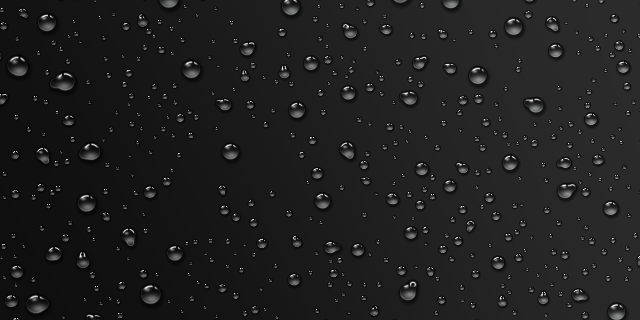
A Shadertoy shader for this texture:

```glsl
#define LAYERS 4
#define CELL_SIZE 0.17
#define CELL_SHRINK 0.64
#define DROP_SHARE 0.44
#define BACK_DARK 0.060
#define BACK_LIGHT 0.168
#define SHADOW 0.55
#define GLOW 0.36
#define GLINT 0.80

vec3 hash3(vec3 p) {
    p = fract(p * vec3(0.1031, 0.1030, 0.0973));
    p += dot(p, p.yxz + 33.33);
    return fract((p.xxy + p.yxx) * p.zyx);
}

mat2 rotation(float a) {
    float c = cos(a), s = sin(a);
    return mat2(c, s, -s, c);
}

// Centre, radius and seed of the drop in the cell around p; radius 0 if empty
vec4 dropAt(vec2 p, int layer) {
    float l = float(layer);
    float size = CELL_SIZE * pow(CELL_SHRINK, l);
    mat2 turn = rotation(0.4 + 1.1 * l);
    vec2 cell = floor(turn * p / size);
    vec3 h = hash3(vec3(cell + 71.0, l * 17.0 + 5.0));
    vec3 k = hash3(vec3(cell + 133.0, l * 29.0 + 11.0));
    float cluster = hash3(vec3(floor(cell / 4.0) + 40.0, l + 3.0)).x;
    float share = DROP_SHARE * (layer < 2 ? 1.0 : 0.35 + 1.1 * cluster);
    if (k.x > share) return vec4(0.0);
    float radius = mix(0.13, 0.23, h.z * h.z);
    vec2 centre = cell + 0.5 + (h.xy - 0.5) * (1.0 - 3.2 * radius);
    return vec4((centre * size) * turn, radius * size, k.y);
}

float smoothMin(float a, float b, float k) {
    float h = max(k - abs(a - b), 0.0) / k;
    return min(a, b) - 0.25 * h * h * k;
}

// Round body with an optional side lobe, in units of the radius
float dropShape(vec2 q, vec2 lobe) {
    return smoothMin(length(q + 0.3 * lobe) - 0.92, length(q - lobe) - 0.5, 0.45);
}

float band(float x, float centre, float width) {
    float t = (x - centre) / width;
    return exp(-t * t);
}

float shadeDrop(vec2 q, float s, float back, float seed) {
    float depth = -s;
    float body = back * mix(1.5, 0.5, smoothstep(-0.8, 0.3, q.y));
    body *= mix(0.3, 1.0, smoothstep(0.0, 0.22, depth));

    // Light gathered in the lower part
    vec2 g = (q - vec2(0.12, -0.42)) * vec2(1.6, 2.6);
    body += GLOW * exp(-dot(g, g)) * smoothstep(0.02, 0.2, depth);
    body += 0.5 * GLOW * band(depth, 0.16, 0.07) * smoothstep(-0.25, -0.7, q.y);

    // Broken arc and lamp spot near the top
    float gap = smoothstep(0.04, 0.14, abs(q.x - 0.3 + 0.4 * seed));
    body += GLINT * band(depth, 0.26, 0.08) * smoothstep(0.3, 0.6, q.y) * gap;
    vec2 spot = (q - vec2(-0.3, 0.4)) * vec2(4.5, 6.0);
    body += 0.6 * GLINT * exp(-dot(spot, spot));
    body += 0.1 * band(depth, 0.12, 0.05) * smoothstep(0.5, 0.9, abs(q.x));
    return body;
}

void mainImage(out vec4 fragColor, in vec2 fragCoord) {
    vec2 uv = fragCoord / iResolution.xy;
    vec2 p = fragCoord / iResolution.y;
    float pixel = 1.0 / iResolution.y;

    // Dark sheet, lighter toward the upper right
    float light = uv.x + 0.22 * (uv.y - 0.5) + 0.1 * (0.5 - uv.x) * uv.y;
    float back = mix(BACK_DARK, BACK_LIGHT, smoothstep(-0.05, 1.05, light));
    float tone = back;

    for (int i = 0; i < LAYERS; i++) {
        vec4 drop = dropAt(p, i);
        if (drop.z == 0.0) continue;

        // Leave room around larger drops
        bool blocked = false;
        for (int j = 0; j < i; j++) {
            vec4 other = dropAt(drop.xy, j);
            float room = 1.3 * (other.z + drop.z);
            blocked = blocked || (other.z > 0.0 && distance(other.xy, drop.xy) < room);
        }
        if (blocked) continue;

        vec2 q = (p - drop.xy) / drop.z;
        float seed = fract(drop.w * 37.7);
        float bend = i < 2 ? 0.75 * smoothstep(0.25, 0.7, seed) : 0.12 * seed;
        vec2 lobe = bend * vec2(1.0, 0.0) * rotation(6.2832 * drop.w);
        float s = dropShape(q, lobe);
        float edge = pixel / drop.z;

        float shade = dropShape(q - vec2(0.1, -0.2), lobe);
        tone *= 1.0 - SHADOW * smoothstep(0.35, -0.15, shade);
        float cover = smoothstep(edge, -edge, s);
        tone = mix(tone, shadeDrop(q, s, back, seed), cover);
    }

    vec3 tint = mix(vec3(1.0), vec3(0.985, 1.0, 1.005), smoothstep(0.2, 0.6, tone));
    fragColor = vec4(clamp(tone * tint, 0.0, 1.0), 1.0);
}
```
